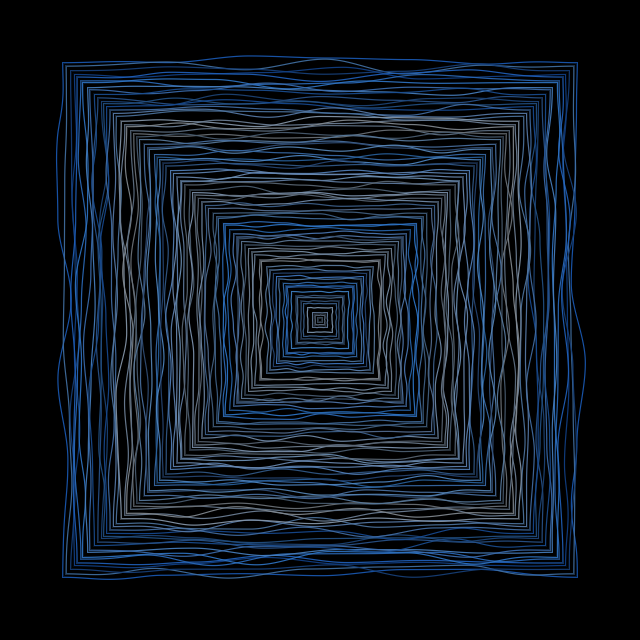
This background is drawn by a WebGL 1 fragment shader. Its source:

```glsl
precision highp float;
// Nested hand-drawn squares in blue and grey on black.
// Each square is a thin line whose four sides wobble with smooth noise;
// the wobble grows with size and fades out at the corners.

#define SQUARES 78
#define OUTER_SIZE 0.402
#define LINE_WIDTH 0.0019
#define WOBBLE 0.034
#define BENDS 3.2
#define SIZE_JITTER 0.9
#define BAND_PERIOD 0.1
#define OPACITY 0.92

uniform vec2 u_resolution;

const vec3 DEEP_BLUE = vec3(0.08, 0.32, 0.68);
const vec3 SKY_BLUE = vec3(0.20, 0.48, 0.76);
const vec3 PALE_GREY = vec3(0.56, 0.59, 0.62);

float hash(vec2 p) {
  vec3 q = fract(vec3(p.xyx) * 0.1031);
  q += dot(q, q.yzx + 33.33);
  return fract((q.x + q.y) * q.z);
}

// Smooth one-dimensional noise in -1..1, with an own row for every seed.
float noise(float x, float seed) {
  float cell = floor(x);
  float f = fract(x);
  f = f * f * (3.0 - 2.0 * f);
  return 2.0 * mix(hash(vec2(cell, seed)), hash(vec2(cell + 1.0, seed)), f) - 1.0;
}

// Blue lines, with grey bands that recur toward the center.
vec3 lineColor(float size, float id) {
  float band = 0.5 + 0.5 * cos(6.2832 * size / BAND_PERIOD);
  band *= 1.0 - smoothstep(0.31, 0.36, size);
  float grey = clamp(0.75 * band + 0.4 * hash(vec2(id, 71.0)) - 0.1, 0.0, 1.0);
  vec3 blue = mix(DEEP_BLUE, SKY_BLUE, hash(vec2(id, 53.0)));
  return mix(blue, PALE_GREY, grey) * mix(0.65, 1.1, hash(vec2(id, 37.0)));
}

void main() {
  float pixel = 1.0 / min(u_resolution.x, u_resolution.y);
  vec2 p = (gl_FragCoord.xy - 0.5 * u_resolution) * pixel;

  // Fold into one side: depth from the center, and position along the side.
  bool level = abs(p.y) > abs(p.x);
  float across = level ? p.y : p.x;
  float along = level ? p.x : p.y;
  float depth = abs(across);
  float side = (level ? 1.0 : 3.0) + step(0.0, across);

  vec3 color = vec3(0.0);
  float spacing = OUTER_SIZE / float(SQUARES);

  for (int i = 0; i < SQUARES; i++) {
    float id = float(i);
    float jitter = SIZE_JITTER * hash(vec2(id, 19.0)) * step(0.5, id);
    float size = OUTER_SIZE - spacing * (id + jitter);

    // Bend the side, keeping its two ends fixed.
    float t = along / size;
    float taper = smoothstep(0.0, 0.4, 1.0 - abs(t));
    float bend = noise(t * BENDS + 20.0 + hash(vec2(id, side)), id * 5.0 + side);
    float offset = abs(depth - size - WOBBLE * size * taper * bend);

    float cover = clamp((0.5 * LINE_WIDTH - offset) / pixel + 0.5, 0.0, 1.0);
    color = mix(color, lineColor(size, id), cover * OPACITY);
  }

  gl_FragColor = vec4(color, 1.0);
}
```
